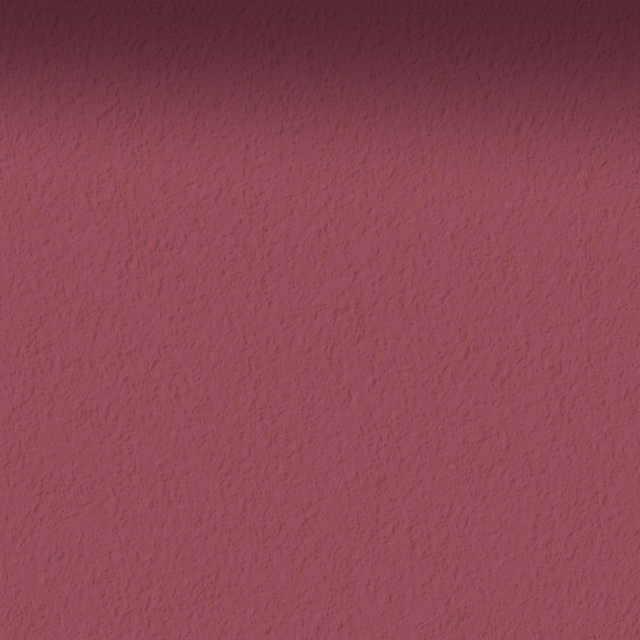
A Shadertoy shader for this texture:

```glsl
const vec3 WALL = vec3(0.594, 0.304, 0.364);
const vec3 WARM_TINT = vec3(0.592, 0.302, 0.336);
const vec3 SHADOW = vec3(0.348, 0.158, 0.208);
const vec2 LIGHT_STEP = vec2(-0.0012, 0.0007);
const vec2 COARSE_GRAIN = vec2(112.0, 84.0);
const vec2 FINE_GRAIN = vec2(250.0, 225.0);
const vec2 PATCH_SCALE = vec2(34.0, 22.0);
const float FINE_WEIGHT = 0.75;
const float RELIEF_CONTRAST = 0.062;
const float FLECK_DEPTH = 0.062;
const float SHADOW_LEFT = 0.27;
const float SHADOW_RIGHT = 0.33;

vec3 hash3(vec2 cell) {
    vec3 q = fract(cell.xyx * vec3(0.1031, 0.1030, 0.0973));
    q += dot(q, q.yxz + 33.33);
    return fract((q.xxy + q.yzz) * q.zyx);
}

// Cellular noise: one raised or sunken bump scattered in each cell
float bumps(vec2 p) {
    vec2 cell = floor(p);
    float height = 0.0;
    for (int y = -1; y <= 1; y++) {
        for (int x = -1; x <= 1; x++) {
            vec2 id = cell + vec2(x, y);
            vec3 rnd = hash3(id + 57.0);
            vec2 d = p - id - rnd.xy;
            float k = max(0.0, 1.0 - dot(d, d));
            height += (rnd.z * 2.0 - 1.0) * k * k * k;
        }
    }
    return height;
}

// Plaster surface, bent by layered sines to break up the grid
float plaster(vec2 uv) {
    vec2 p = uv + 0.0012 * sin(uv.yx * vec2(171.0, 143.0) + 2.0 * sin(uv * 67.0));
    return bumps(p * COARSE_GRAIN) + FINE_WEIGHT * bumps(p * FINE_GRAIN + 19.0);
}

void mainImage(out vec4 fragColor, in vec2 fragCoord) {
    vec2 uv = fragCoord / iResolution.xy;

    // Raking light over the relief, with dark flecks on the steeper sides
    float relief = plaster(uv - LIGHT_STEP) - plaster(uv + LIGHT_STEP);
    float patches = bumps(uv * PATCH_SCALE + 7.0);
    float fleck = smoothstep(0.25, 0.85, -relief + 0.25 * patches);
    float light = 1.0 + RELIEF_CONTRAST * relief - FLECK_DEPTH * fleck;

    // Uneven pigment
    float pigment = bumps(uv * COARSE_GRAIN + 41.0) + 0.2 * patches;
    vec3 color = mix(WALL, WARM_TINT, smoothstep(-0.3, 0.7, pigment));

    // Soft shadow falling from the top edge, deeper toward the right
    float reach = mix(SHADOW_LEFT, SHADOW_RIGHT, uv.x);
    float shade = smoothstep(0.0, 1.0, 1.0 - (1.0 - uv.y) / reach);
    color = mix(color, SHADOW, shade);

    fragColor = vec4(color * light, 1.0);
}
```
